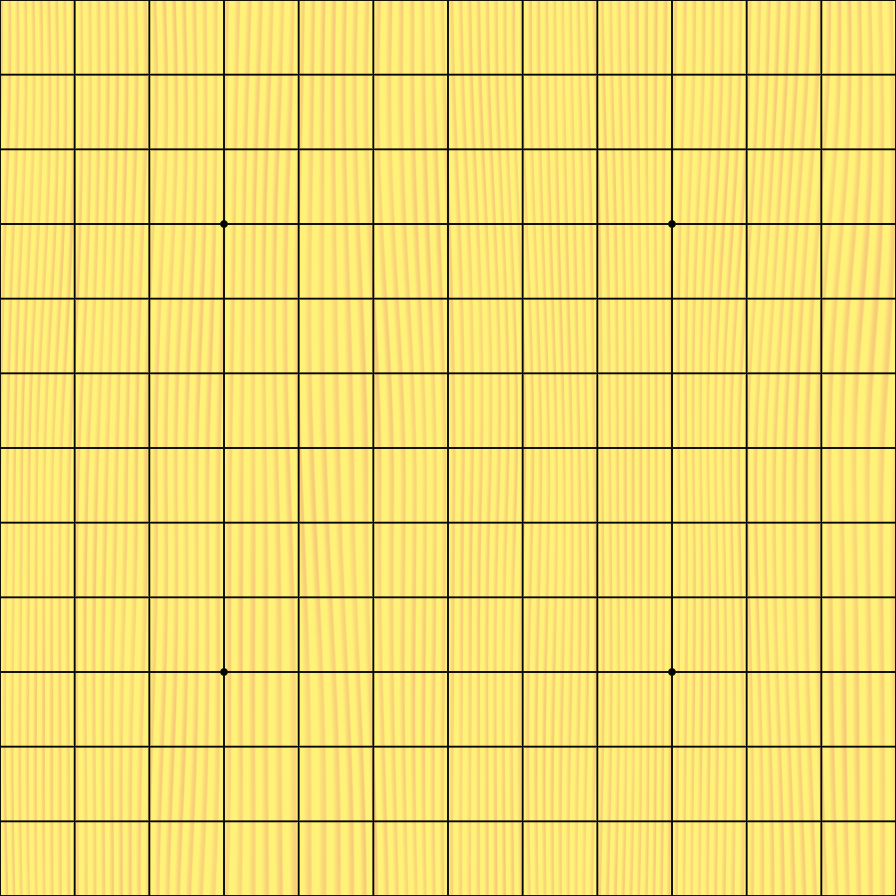
Write a WebGL 1 fragment shader that draws this pattern.

```glsl
precision highp float;

uniform vec2 u_resolution;

const float CELLS = 12.0;
const float LINE_WIDTH = 0.0021;
const float DOT_RADIUS = 0.0043;
const vec3 PALE_WOOD = vec3(1.00, 0.95, 0.47);
const vec3 GRAIN_WOOD = vec3(0.97, 0.80, 0.47);
const vec3 INK = vec3(0.02, 0.02, 0.01);

// Antialiased coverage of a signed distance
float coverage(float dist, float pixel) {
  return clamp(0.5 - dist / pixel, 0.0, 1.0);
}

// Grain coordinate: one unit per fibre, spread and bent by layered sines
float grainPhase(vec2 p) {
  float spread = mix(3.0, 1.2, smoothstep(0.45, 0.95, p.y));
  float bend = -spread * sin(9.0 * (p.x - 0.33));
  bend += 0.35 * sin(5.0 * p.y + 13.0 * p.x);
  bend += 0.22 * sin(23.0 * p.x - 3.0 * p.y + 1.7);
  bend += 0.10 * sin(41.0 * p.x + 11.0 * p.y);
  return 94.0 * p.x + bend;
}

// Fibre profile: slow rise, quick fall
float fibre(float phase) {
  float t = fract(phase);
  return smoothstep(0.30, 0.80, t) * (1.0 - smoothstep(0.82, 1.0, t));
}

// Slow change of fibre strength across the board
float fibreStrength(vec2 p, float phase) {
  float wave = sin(phase * 0.9 + 9.0 * p.y) + sin(phase * 0.37 - 14.0 * p.y + 2.0);
  return 0.85 + 0.09 * wave;
}

vec3 wood(vec2 p) {
  float phase = grainPhase(p);
  return mix(PALE_WOOD, GRAIN_WOOD, fibre(phase) * fibreStrength(p, phase));
}

float gridLines(vec2 p, float cells, float width, float pixel) {
  vec2 d = abs(fract(p * cells + 0.5) - 0.5) / cells;
  return coverage(min(d.x, d.y) - 0.5 * width, pixel);
}

// Dots a quarter of the way in from each side
float cornerDots(vec2 p, float radius, float pixel) {
  vec2 fromDot = abs(p - 0.5) - 0.25;
  return coverage(length(fromDot) - radius, pixel);
}

void main() {
  vec2 p = gl_FragCoord.xy / u_resolution;
  float pixel = 1.0 / min(u_resolution.x, u_resolution.y);

  float ink = max(gridLines(p, CELLS, LINE_WIDTH, pixel),
                  cornerDots(p, DOT_RADIUS, pixel));
  gl_FragColor = vec4(mix(wood(p), INK, ink), 1.0);
}
```
